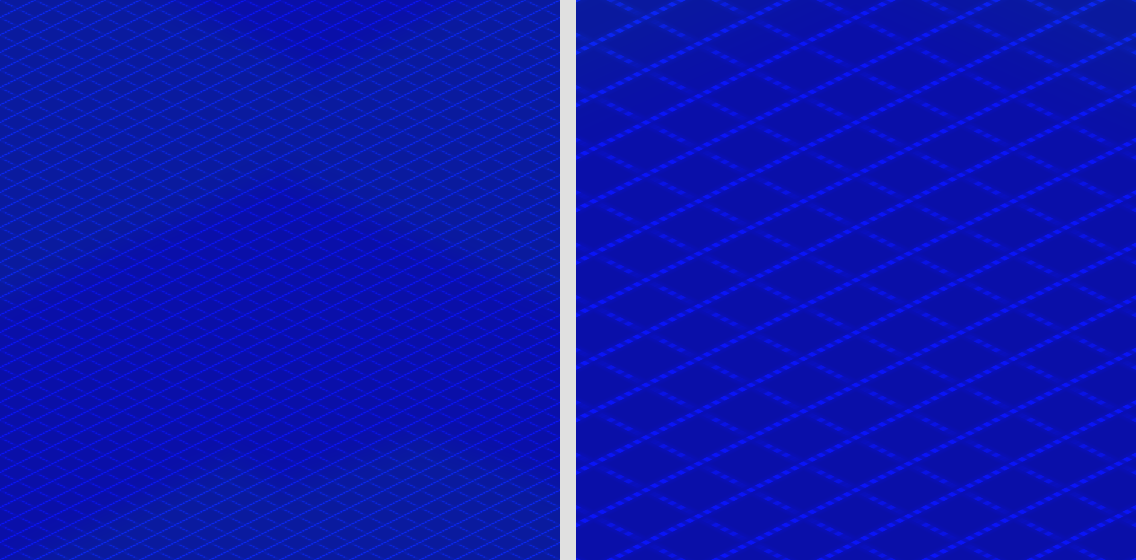
Left: the whole. Right: its middle third, enlarged.
This pattern is drawn by a Shadertoy shader. Its source:

```glsl
const float REPEATS_ACROSS = 16.0;
const float DIAMOND_ASPECT = 2.0;
const float TAU = 6.2831853;
const float LINE_WIDTH = 0.0027;
const float DOTS_PER_EDGE = 6.0;
const float DOT_FLOOR = 0.25;
const float FALLING_STRENGTH = 0.72;
const float HALO_INNER = 0.06;
const float HALO_OUTER = 0.15;
const float TINT_SOFTNESS = 0.045;
const float CELL_WEAR = 0.006;

const vec3 ROYAL_BASE = vec3(0.04, 0.06, 0.66);
const vec3 ROYAL_HALO = vec3(0.04, 0.06, 0.70);
const vec3 ROYAL_LINE = vec3(0.04, 0.08, 0.97);
const vec3 TEAL_BASE  = vec3(0.04, 0.10, 0.62);
const vec3 TEAL_HALO  = vec3(0.04, 0.11, 0.65);
const vec3 TEAL_LINE  = vec3(0.04, 0.15, 0.95);

float hash(vec2 cell) {
    vec3 q = fract(vec3(cell.xyx) * 0.1031);
    q += dot(q, q.yzx + 33.33);
    return fract((q.x + q.y) * q.z);
}

// Height of a tent-shaped ridge at x
float ridge(float x, vec2 apex, float slope) {
    return apex.y - slope * abs(x - apex.x);
}

// Broad drift between the two blues: 0 is royal, 1 is teal
float tintField(vec2 uv) {
    float ceiling = ridge(uv.x, vec2(0.50, 0.69), 0.46);
    float ground = max(ridge(uv.x, vec2(0.41, 0.18), 0.48),
                       ridge(uv.x, vec2(0.75, 0.22), 0.35));
    float notch = ridge(uv.x, vec2(0.57, 0.87), -0.50);
    float royal = max(min(ceiling - uv.y, uv.y - ground), uv.y - notch);
    return smoothstep(TINT_SOFTNESS, -TINT_SOFTNESS, royal);
}

// Distance to the nearest integer of each lattice coordinate
vec2 toLine(vec2 lattice) {
    return abs(fract(lattice + 0.5) - 0.5);
}

// Antialiased line from a lattice distance
float strand(float latticeDist, float pixel) {
    float density = REPEATS_ACROSS * length(vec2(1.0, DIAMOND_ASPECT));
    float dist = latticeDist / density;
    float halfWidth = 0.5 * LINE_WIDTH;
    return 1.0 - smoothstep(halfWidth - 0.5 * pixel, halfWidth + 0.5 * pixel, dist);
}

// Row of dots along a line, centred on the crossings
float beads(float along) {
    float wave = 0.5 + 0.5 * cos(TAU * DOTS_PER_EDGE * along);
    return mix(DOT_FLOOR, 1.0, smoothstep(0.1, 0.8, wave));
}

void mainImage(out vec4 fragColor, in vec2 fragCoord) {
    float pixel = 1.0 / iResolution.y;
    vec2 centred = (fragCoord - 0.5 * iResolution.xy) * pixel;

    // Diamond lattice: x is constant on falling lines, y on rising lines
    vec2 p = centred * REPEATS_ACROSS;
    vec2 lattice = p.x + DIAMOND_ASPECT * p.y * vec2(1.0, -1.0);
    vec2 gap = toLine(lattice);

    // Beaded rising lines; falling lines broken near the crossings
    float rising = strand(gap.y, pixel) * beads(lattice.x);
    float dash = smoothstep(-0.5, 0.3, -cos(TAU * lattice.y));
    float falling = strand(gap.x, pixel) * beads(lattice.y);
    falling *= FALLING_STRENGTH * mix(0.15, 1.0, dash);
    float line = max(rising, falling);

    // Soft glow beside the lines
    float halo = 1.0 - smoothstep(HALO_INNER, HALO_OUTER, min(gap.x, gap.y));

    // Colour drift, then slight differences between diamonds
    float tint = tintField(centred + 0.5);
    vec3 base = mix(ROYAL_BASE, TEAL_BASE, tint);
    vec3 color = mix(base, mix(ROYAL_HALO, TEAL_HALO, tint), halo);
    color.b += CELL_WEAR * (hash(floor(lattice) + 100.0) - 0.5);
    color = mix(color, mix(ROYAL_LINE, TEAL_LINE, tint), line);

    fragColor = vec4(color, 1.0);
}
```
